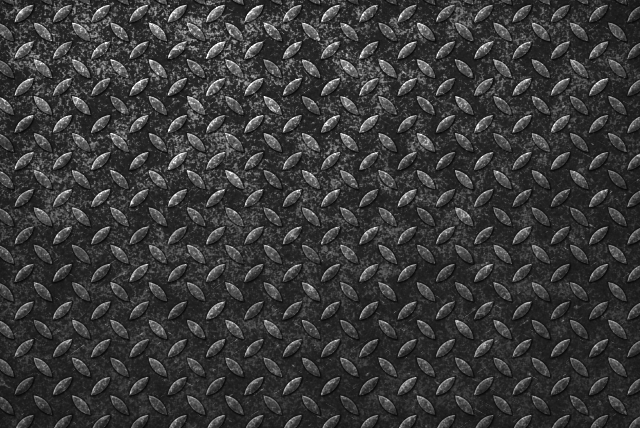
A Shadertoy shader for this texture:

```glsl
const vec2 CELLS = vec2(16.71, 11.47);      // repeats across and down
const vec2 ANCHOR = vec2(0.3663, 0.4934);   // centre of one falling tread
const vec2 CELL_SHAPE = vec2(1.0, 0.972);
const vec2 TREAD_SIZE = vec2(0.345, 0.125); // half length, half width
const vec2 LIGHT_DIR = vec2(-0.5, 0.866);

float hash(vec2 p) {
    vec3 q = fract(p.xyx * 0.1031);
    q += dot(q, q.yzx + 33.33);
    return fract((q.x + q.y) * q.z);
}

float noise(vec2 p) {
    vec2 i = floor(p), f = fract(p);
    f = f * f * (3.0 - 2.0 * f);
    return mix(mix(hash(i), hash(i + vec2(1, 0)), f.x),
               mix(hash(i + vec2(0, 1)), hash(i + vec2(1, 1)), f.x), f.y);
}

float fbm(vec2 p) {
    float sum = 0.0, amp = 0.5;
    for (int i = 0; i < 4; i++) {
        sum += amp * noise(p);
        p = mat2(1.6, 1.2, -1.2, 1.6) * p + 17.3;
        amp *= 0.5;
    }
    return sum / 0.9375;
}

vec2 rotate(vec2 p, float a) {
    float c = cos(a), s = sin(a);
    return vec2(c * p.x + s * p.y, c * p.y - s * p.x);
}

// Signed distance to a lens with its tips on the x axis
float lens(vec2 p, vec2 size) {
    float d = 0.5 * (size.x * size.x - size.y * size.y) / size.y;
    p = abs(p);
    return size.x * p.y < d * (p.x - size.x)
        ? length(p - vec2(size.x, 0.0))
        : length(p + vec2(0.0, d)) - d - size.y;
}

// One lattice of equally tilted lenses
float treadLattice(vec2 p, float angle) {
    vec2 local = (fract(p + 0.5) - 0.5) * CELL_SHAPE;
    return lens(rotate(local, angle), TREAD_SIZE);
}

float falling(vec2 p) { return treadLattice(p, -0.80); }
float rising(vec2 p) { return treadLattice(p - vec2(0.51, 0.5), 0.75); }
float treads(vec2 p) { return min(falling(p), rising(p)); }

float height(vec2 p) { return smoothstep(0.03, -0.12, treads(p)); }

vec2 slope(vec2 p, float e) {
    vec2 h = vec2(e, 0.0);
    return vec2(height(p + h.xy) - height(p - h.xy),
                height(p + h.yx) - height(p - h.yx)) / (2.0 * e);
}

// Canvas to cell units; rows widen slightly downwards
vec2 plateCoord(vec2 uv) {
    vec2 p = (uv - ANCHOR) * CELLS;
    p.y += 0.0018 * p.y * p.y;
    return p;
}

float floorTone(vec2 p, float glow, float grit, float patches) {
    float tone = mix(0.145, 0.170, glow) + 0.07 * (patches - 0.5);
    tone *= 0.70 + 0.6 * grit;
    float bare = smoothstep(0.48, 0.85, 0.6 * grit + 0.45 * patches);
    tone += bare * (0.05 + 0.50 * glow);
    // Short scratches in two directions
    float fleck = max(noise(rotate(p, 0.6) * vec2(4.0, 15.0)),
                      noise(rotate(p, -0.5) * vec2(4.0, 15.0) + 31.0));
    return tone + 0.30 * smoothstep(0.88, 1.0, fleck) * grit;
}

float treadTone(float d, float lit, float glow, float grit, float variation) {
    float tone = mix(0.27, 0.47, glow) * mix(0.85, 1.15, variation);
    tone *= (1.0 + 0.035 * lit) * (0.50 + grit);
    float rim = smoothstep(-0.055, -0.01, d) * clamp(0.25 + 0.13 * lit, 0.0, 1.0);
    float sparkle = smoothstep(0.60, 0.85, grit);
    return tone + rim * mix(0.24, 0.38, glow) + sparkle * mix(0.08, 0.28, glow);
}

void mainImage(out vec4 fragColor, in vec2 fragCoord) {
    vec2 uv = fragCoord / iResolution.xy;
    vec2 p = plateCoord(uv);
    float px = CELLS.y / iResolution.y;

    // Broad light, strongest at the upper left
    vec2 away = (uv - vec2(0.27, 0.97)) * vec2(1.0, 1.25);
    float glow = 0.85 * exp(-2.0 * dot(away, away));

    // Surface wear
    float grit = 0.5 * noise(p * 17.0) + 0.5 * noise(rotate(p, 0.7) * 29.0 + 9.0);
    float patches = fbm(p * 2.1 + 4.0);

    // Treads and their shading
    float d = treads(p);
    bool isRising = rising(p) < falling(p);
    vec2 id = isRising ? floor(p) + 40.5 : floor(p + 0.5) + 90.0;
    float lit = -dot(slope(p, 0.02), LIGHT_DIR);
    float shadow = smoothstep(-0.05, 0.05, treads(p + 0.05 * LIGHT_DIR));
    float contact = smoothstep(0.0, 0.06, d);

    float base = floorTone(p, glow, grit, patches);
    base *= mix(0.45, 1.0, shadow) * mix(0.5, 1.0, contact);
    float metal = treadTone(d, lit, glow, grit, hash(id));
    metal *= mix(0.9, 1.08, smoothstep(0.3, 0.65, patches));

    float tone = mix(base, metal, smoothstep(0.6 * px, -0.6 * px, d));

    // Darkened border
    vec2 edge = abs(uv - 0.5) * 2.0;
    tone *= 1.0 - 0.15 * pow(edge.x, 6.0) - 0.10 * pow(edge.y, 8.0);
    fragColor = vec4(vec3(clamp(tone, 0.04, 1.0)), 1.0);
}
```
